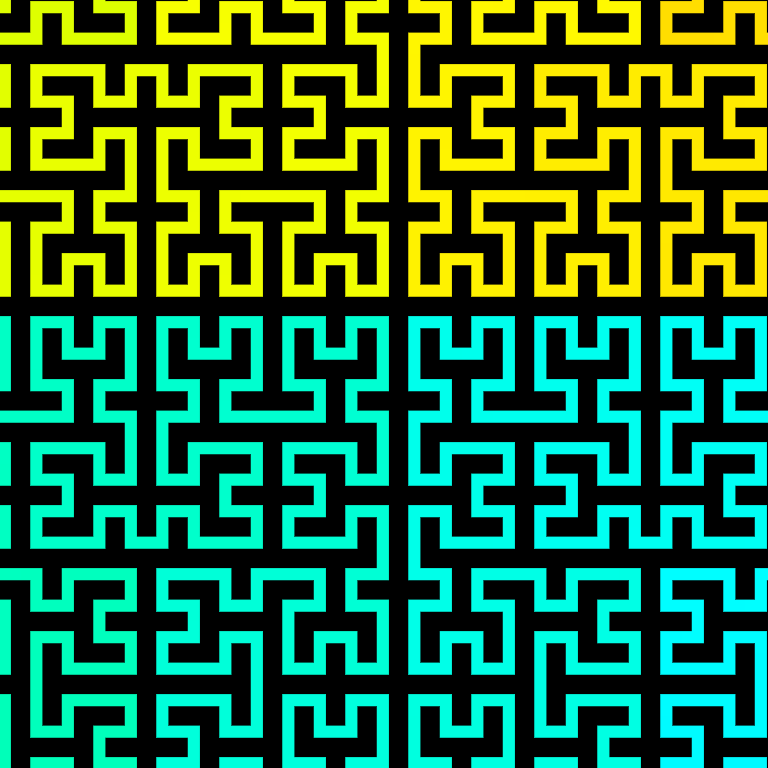
Reproduce this pattern procedurally as a WebGL 1 fragment shader.

```glsl
precision highp float;

uniform vec2 u_resolution;

const float CURVE_SIZE = 64.0;
const float CELL = 0.041016;
const float HALF_WIDTH = 0.193;
const vec2 VIEW_CENTRE = vec2(0.519, 0.601);
const vec2 CENTRE_CELL = vec2(48.0, 32.0);
const float HUE_START = 0.115;
const float HUE_RANGE = 0.416;

// Fully saturated colour wheel.
vec3 hueColor(float hue) {
  vec3 wheel = fract(hue + vec3(0.0, 2.0, 1.0) / 3.0);
  return clamp(abs(wheel * 6.0 - 3.0) - 1.0, 0.0, 1.0);
}

// Position of a cell along the Hilbert curve, which opens to the right.
float hilbertIndex(vec2 cell) {
  vec2 c = CURVE_SIZE - 1.0 - cell.yx;
  float index = 0.0;
  float side = CURVE_SIZE * 0.5;
  for (int level = 0; level < 6; level++) {
    vec2 quadrant = step(side - 0.5, c);
    c -= side * quadrant;
    index += side * side * mix(quadrant.y, 3.0 - quadrant.y, quadrant.x);
    if (quadrant.y < 0.5) {
      if (quadrant.x > 0.5) c = side - 1.0 - c;
      c = c.yx;
    }
    side *= 0.5;
  }
  return index;
}

// Square-ended arm from the cell centre to one of its sides.
float armDistance(vec2 p, vec2 direction) {
  vec2 q = abs(p - direction * clamp(dot(p, direction), 0.0, 0.5));
  return max(q.x, q.y);
}

// Arms exist only towards the previous and next cells of the curve.
float linkDistance(vec2 p, vec2 cell, float index, vec2 direction) {
  float gap = abs(hilbertIndex(cell + direction) - index);
  return gap < 1.5 ? armDistance(p, direction) : 1.0;
}

void main() {
  vec2 uv = gl_FragCoord.xy / u_resolution;
  vec2 grid = (uv - VIEW_CENTRE) / CELL + CENTRE_CELL;
  vec2 cell = floor(grid);
  vec2 p = grid - cell - 0.5;
  float index = hilbertIndex(cell);

  // Nearest part of the curve in this cell.
  float d = 1.0;
  vec2 direction = vec2(1.0, 0.0);
  for (int i = 0; i < 4; i++) {
    d = min(d, linkDistance(p, cell, index, direction));
    direction = vec2(-direction.y, direction.x);
  }

  // Antialiased stroke, coloured by progress along the curve.
  float pixel = 1.0 / (CELL * min(u_resolution.x, u_resolution.y));
  float stroke = clamp(0.5 + (HALF_WIDTH - d) / pixel, 0.0, 1.0);
  float progress = index / (CURVE_SIZE * CURVE_SIZE);
  gl_FragColor = vec4(hueColor(HUE_START + HUE_RANGE * progress) * stroke, 1.0);
}
```
